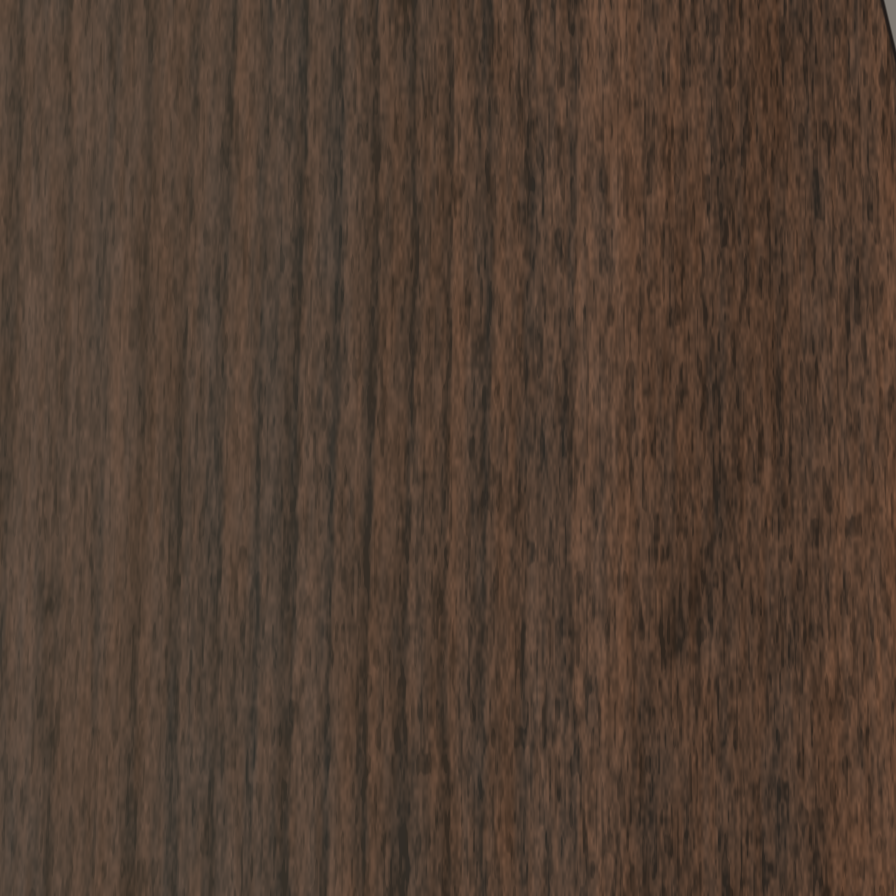
Write a WebGL 1 fragment shader that draws this texture.

```glsl
precision highp float;
// Dark walnut board: leaning growth rings, fine vertical fibres and a knot-like flame.
uniform vec2 u_resolution;

float hash(vec2 p) {
  vec3 q = fract(vec3(p.xyx) * 0.1031);
  q += dot(q, q.yzx + 33.33);
  return fract((q.x + q.y) * q.z);
}

float noise(vec2 p) {
  vec2 cell = floor(p);
  vec2 f = fract(p);
  f = f * f * (3.0 - 2.0 * f);
  return mix(mix(hash(cell), hash(cell + vec2(1.0, 0.0)), f.x),
             mix(hash(cell + vec2(0.0, 1.0)), hash(cell + 1.0), f.x), f.y);
}

// Signed noise, stretched by its two frequencies.
float grain(vec2 p, float across, float along) {
  return noise(p * vec2(across, along) + across) - 0.5;
}

// Each ring darkens slowly to the right, then breaks off sharply.
float growthRings(vec2 p) {
  float ring = p.x * 22.5 + 0.9 * noise(vec2(p.x * 9.0, 3.0)) + 0.2 * grain(p, 14.0, 3.0);
  ring += 0.12 * grain(p, 200.0, 30.0);
  float phase = fract(ring);
  float late = pow(phase, 3.5) * (1.0 - smoothstep(0.86, 1.0, phase));
  return late * mix(0.6, 1.3, hash(vec2(floor(ring), 7.0)));
}

// Soft dark stroke tapering from a to b.
float stroke(vec2 p, vec2 a, vec2 b, float width) {
  vec2 ab = b - a;
  float along = clamp(dot(p - a, ab) / dot(ab, ab), 0.0, 1.0);
  float d = length(p - a - ab * along);
  return 1.0 - smoothstep(0.15, 1.0, d / (width * mix(1.0, 0.6, along)));
}

void main() {
  vec2 uv = gl_FragCoord.xy / u_resolution;

  // Grain leans right on the left side and left on the right side.
  vec2 p = uv;
  p.x -= (uv.y - 0.5) * 0.055 * (0.68 - uv.x);
  p.x += 0.006 * grain(uv, 4.0, 2.5);
  float rightSide = smoothstep(0.62, 0.72, p.x);

  // Broad bands and long streaks.
  float tone = 0.68;
  tone += 0.16 * grain(p, 11.0, 0.8);
  tone += 0.2 * grain(p, 38.0, 1.6);
  tone += 0.24 * grain(p, 85.0, 4.0);

  // Rings are strongest in the middle of the board.
  float middle = smoothstep(0.2, 0.34, p.x) * (1.0 - smoothstep(0.62, 0.68, p.x));
  float rings = growthRings(p) * mix(mix(0.55, 0.12, rightSide), 0.9, middle);
  tone -= rings;

  // Flame on the right: shaded heartwood, a bright rim and a hooked dark tip.
  vec2 ragged = uv + vec2(0.018 * grain(uv, 90.0, 9.0), 0.07 * grain(uv, 130.0, 6.0));
  float heart = abs(ragged.x - 0.81 + 0.06 * (0.5 - uv.y)) / 0.14;
  tone -= 0.17 * (1.0 - smoothstep(0.2, 1.1, heart));
  tone += 0.08 * exp(-pow((ragged.x - 0.675) / 0.04, 2.0));
  tone -= 0.3 * stroke(ragged, vec2(0.755, 0.27), vec2(0.81, 0.45), 0.03);
  tone -= 0.2 * stroke(ragged, vec2(0.745, 0.26), vec2(0.71, 0.3), 0.02);
  tone -= 0.14 * stroke(ragged, vec2(0.715, 0.0), vec2(0.72, 0.25), 0.025);

  // Fine fibres, crisp flecks and short dark pores.
  float fibre = 0.34 * grain(p, 190.0, 18.0);
  fibre += 0.5 * grain(p, 330.0, 60.0);
  fibre += 0.42 * grain(p, 480.0, 130.0);
  float pores = smoothstep(0.64, 0.8, noise(p * vec2(290.0, 34.0) + 51.0));
  fibre -= 0.32 * pores;
  tone += fibre * mix(0.85, 1.1, smoothstep(0.1, 0.7, uv.x));

  // Brown ramp whose dark end is greyer on the left; hue drifts along the fibres.
  float leftSide = 1.0 - smoothstep(0.1, 0.85, uv.x);
  vec3 dark = mix(vec3(0.215, 0.165, 0.13), vec3(0.235, 0.2, 0.165), leftSide);
  vec3 light = mix(vec3(0.41, 0.295, 0.225), vec3(0.4, 0.315, 0.26), leftSide);
  vec3 wood = mix(dark, light, clamp(tone, -0.15, 1.25));
  float hue = grain(p, 30.0, 1.5) + 0.8 * grain(p, 140.0, 14.0) - 0.5 * rings;
  wood += vec3(0.02, -0.004, -0.018) * hue;

  // Grey sheen toward the upper left.
  float sheen = leftSide * (0.5 + 0.5 * uv.y);
  wood = mix(wood, vec3(0.3, 0.26, 0.22), 0.2 * sheen);

  // Board edge in the upper right corner.
  float edge = uv.x - 0.984 - 0.24 * (1.0 - uv.y);
  wood = mix(wood, vec3(0.13, 0.11, 0.1), smoothstep(-0.003, 0.0, edge));
  wood = mix(wood, vec3(0.5, 0.48, 0.45), smoothstep(0.001, 0.004, edge));

  gl_FragColor = vec4(wood, 1.0);
}
```
